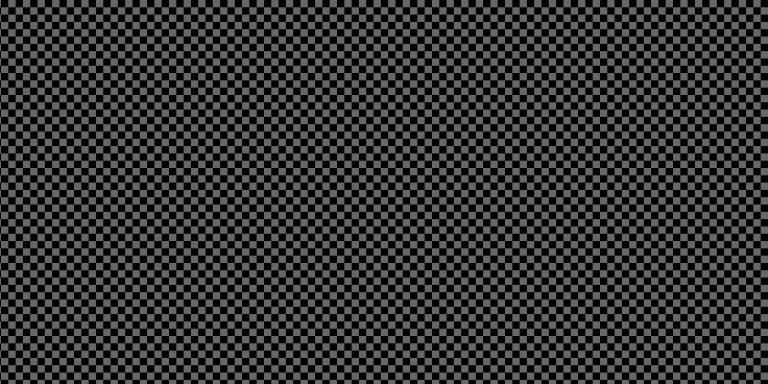
Reproduce this pattern procedurally as a Shadertoy shader.

```glsl
const float CELLS_DOWN = 52.57;
const float LEFT_SLIVER = 0.137; // width of the cut column, in cells
const vec3 BLACK = vec3(0.006);
const vec3 GREY = vec3(0.405);

// Triangle wave of period 2: rises over even cells, falls over odd ones
vec2 triangleWave(vec2 x) {
    return 1.0 - abs(mod(x, 2.0) - 1.0);
}

// Square wave averaged over a pixel: +1 in even cells, -1 in odd ones
vec2 filteredSquareWave(vec2 x, float width) {
    return (triangleWave(x + 0.5 * width) - triangleWave(x - 0.5 * width)) / width;
}

// Share of the pixel covered by cells whose column plus row is odd
float checkerCoverage(vec2 cell, float pixelWidth) {
    vec2 wave = filteredSquareWave(cell, pixelWidth);
    return 0.5 - 0.5 * wave.x * wave.y;
}

void mainImage(out vec4 fragColor, in vec2 fragCoord) {
    // Cell coordinates, with rows counted down from the top edge
    float cellsPerPixel = CELLS_DOWN / iResolution.y;
    vec2 fromTopLeft = vec2(fragCoord.x, iResolution.y - fragCoord.y);
    vec2 cell = fromTopLeft * cellsPerPixel - vec2(LEFT_SLIVER, 0.0);

    float coverage = checkerCoverage(cell, cellsPerPixel);
    fragColor = vec4(mix(BLACK, GREY, coverage), 1.0);
}
```
